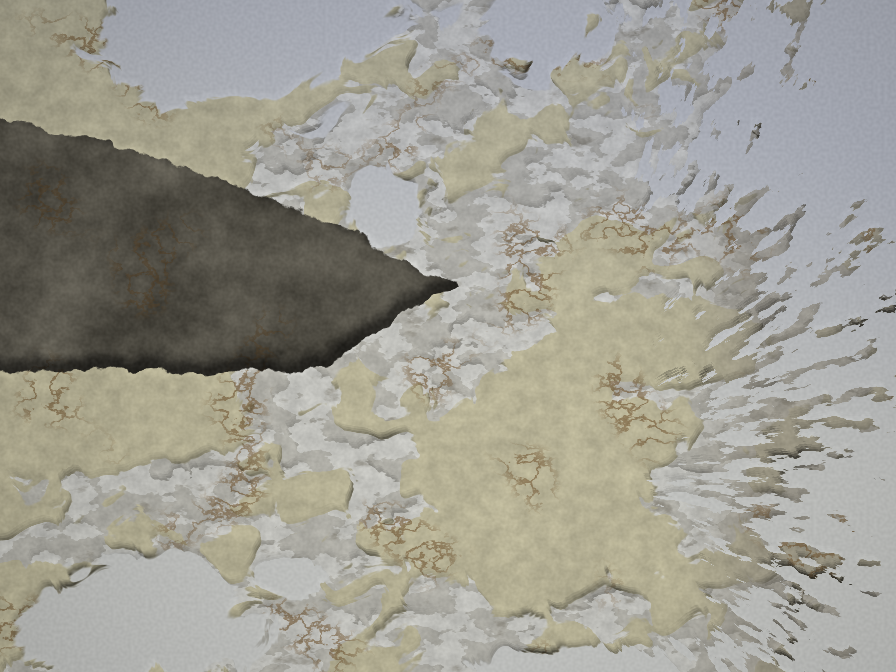
Give the GLSL for this texture, as a Shadertoy shader.

```glsl
// Weathered wall: smooth paint peels off flaky plaster and cream undercoat,
// with a dark torn hole at the left. Each layer is a soft-thresholded field of
// gradient noise plus broad shapes; low light from below casts the shadows.

#define FLAKE_SCALE vec2(6.5, 9.5)
#define CRUST_SCALE vec2(14.0, 23.0)
#define EDGE_SOFTNESS 0.025
#define SHADOW_STEP vec2(0.0016, -0.0034)
#define SHADOW_STRENGTH 0.62
#define GRAIN 0.035
#define PAINT_COLOR vec3(0.755, 0.76, 0.75)
#define CREAM_COLOR vec3(0.715, 0.695, 0.585)
#define PLASTER_COLOR vec3(0.685, 0.68, 0.65)
#define CRUST_COLOR vec3(0.755, 0.755, 0.735)
#define RUST_COLOR vec3(0.44, 0.33, 0.19)
#define COOL_TINT vec3(0.90, 0.915, 0.985)

// Broad ellipses: centre, radii
const vec4 PAINT_PATCHES[6] = vec4[6](
    vec4(0.38, 0.99, 0.23, 0.14), vec4(0.22, 0.08, 0.15, 0.10),
    vec4(0.87, 0.00, 0.13, 0.05), vec4(0.82, 0.95, 0.09, 0.07),
    vec4(0.57, 0.69, 0.06, 0.06), vec4(0.43, 0.14, 0.06, 0.03));
const vec4 BARE_PATCHES[6] = vec4[6](
    vec4(0.12, 0.88, 0.36, 0.22), vec4(0.80, 0.28, 0.20, 0.21),
    vec4(0.98, 0.49, 0.17, 0.07), vec4(0.90, 0.62, 0.07, 0.06),
    vec4(0.12, 0.38, 0.28, 0.09), vec4(0.06, 0.08, 0.14, 0.09));

// Gradient noise
vec2 gradient(vec2 cell) {
    vec3 q = fract(cell.xyx * vec3(0.1031, 0.1030, 0.0973));
    q += dot(q, q.yzx + 33.33);
    float a = 6.2832 * fract((q.x + q.y) * q.z);
    return vec2(cos(a), sin(a));
}

float noise(vec2 p) {
    vec2 i = floor(p), f = p - i;
    vec2 u = f * f * f * (f * (f * 6.0 - 15.0) + 10.0);
    vec2 e = vec2(1.0, 0.0);
    float low = mix(dot(gradient(i), f), dot(gradient(i + e), f - e), u.x);
    float high = mix(dot(gradient(i + e.yx), f - e.yx),
                     dot(gradient(i + e.xx), f - e.xx), u.x);
    return mix(low, high, u.y);
}

float fbm(vec2 p) {
    float sum = 0.0, amp = 0.7;
    for (int i = 0; i < 5; i++) {
        sum += amp * noise(p);
        p = mat2(1.96, 0.4, -0.4, 1.96) * p + 17.3;
        amp *= 0.53;
    }
    return sum;
}

float patches(vec2 p, vec4 list[6]) {
    float best = -1.0;
    for (int i = 0; i < 6; i++)
        best = max(best, 1.0 - length((p - list[i].xy) / list[i].zw));
    return best;
}

float cover(float field) { return smoothstep(-EDGE_SOFTNESS, EDGE_SOFTNESS, field); }

// Coverage of paint, plaster and crust
vec3 layers(vec2 p) {
    float flakes = fbm(p * FLAKE_SCALE + 0.5 * noise(p * 17.0));
    vec2 fan = p - vec2(0.75, 0.3);
    float streaks = fbm(vec2(length(fan) * 13.0, atan(fan.y, fan.x) * 21.0) + 40.0);
    float border = 1.13 - 0.13 * smoothstep(0.6, 0.78, p.y)
                 + 0.08 * smoothstep(0.8, 1.0, p.y)
                 + 0.07 * exp(-pow((p.y - 0.6) / 0.07, 2.0));
    float paint = max(2.2 * (p.x - border), 0.7 * patches(p, PAINT_PATCHES));
    paint += 0.6 * flakes + 1.1 * streaks * smoothstep(0.85, 1.05, p.x);
    float bare = clamp(1.6 * patches(p, BARE_PATCHES), -0.12, 0.6);
    float crust = fbm(p * CRUST_SCALE + 9.0);
    return vec3(cover(paint), cover(flakes - bare + 0.15 * crust), cover(crust - 0.02));
}

float height(vec3 layer) { return max(layer.x, layer.y * (0.5 + 0.3 * layer.z)); }

// Positive inside the torn hole
float holeField(vec2 p) {
    float top = 0.826 - 0.2 * p.x - 0.25 * p.x * p.x - p.y;
    float bottom = p.y - 0.447 - 0.55 * max(p.x - 0.45, 0.0);
    return min(top, bottom) + 0.022 * fbm(p * 9.0) + 0.012 * fbm(p * 34.0);
}

void mainImage(out vec4 fragColor, in vec2 fragCoord) {
    vec2 p = fragCoord / iResolution.y;
    vec3 layer = layers(p);
    float h = height(layer), rough = 1.0 - layer.x;

    // Stacked materials
    vec3 color = CREAM_COLOR * (1.0 + 0.07 * fbm(p * 11.0));
    color = mix(color, mix(PLASTER_COLOR, CRUST_COLOR, layer.z), layer.y);
    float debris = rough * smoothstep(1.0, 1.15, p.x);
    color = mix(color, vec3(0.56, 0.54, 0.49), 0.65 * debris);
    color *= 1.0 + 0.13 * rough * fbm(p * vec2(38.0, 46.0));
    color = mix(color, PAINT_COLOR, layer.x);

    // Grime and rust in the rough areas
    float grime = smoothstep(0.22, 0.5, fbm(p * vec2(17.0, 31.0) + 70.0));
    color = mix(color, vec3(0.45, 0.43, 0.38), 0.45 * rough * layer.y * grime);
    float rustZone = smoothstep(0.12, 0.4, noise(p * 7.0 + 31.0));
    float rust = 1.0 - smoothstep(0.02, 0.1, abs(fbm(p * vec2(24.0, 32.0) + 5.0)));
    color = mix(color, RUST_COLOR, 0.6 * rough * rust * rustZone);

    // Cast shadows and lit edges
    float shadow = 0.0, lit = 0.0;
    for (int i = 1; i <= 3; i++) {
        float rise = height(layers(p + float(i) * SHADOW_STEP)) - h;
        shadow += max(rise, 0.0) / 3.0;
        lit += max(-rise, 0.0) / 3.0;
    }
    float depth = 0.25 + 0.75 * smoothstep(-0.1, 0.35, noise(p * vec2(8.0, 12.0) + 3.0));
    color *= 1.0 - SHADOW_STRENGTH * depth * shadow + 0.05 * lit;

    // Dark mortar with a shaded lower rim
    float hole = holeField(p);
    float stain = 0.5 + 0.9 * fbm(p * vec2(6.0, 9.0) + 50.0) + 0.35 * fbm(p * 45.0);
    vec3 mortar = mix(vec3(0.24, 0.23, 0.20), vec3(0.43, 0.415, 0.37), clamp(stain, 0.0, 1.0));
    mortar = mix(mortar, RUST_COLOR * 0.75, 0.5 * rust * rustZone);
    float rim = 1.0 - smoothstep(-0.01, 0.022, holeField(p + 4.0 * SHADOW_STEP));
    mortar *= 1.0 - 0.55 * rim;
    float inside = smoothstep(-0.0015, 0.0015, hole);
    color *= 1.0 + 0.06 * smoothstep(-0.012, 0.0, hole);

    // Cool light above, vignette and grain
    float cool = smoothstep(0.4, 1.0, p.y + 0.25 * (p.x - 0.67));
    color *= mix(vec3(1.0), COOL_TINT, cool * mix(0.55, 1.0, layer.x));
    color = mix(color, mortar, inside);
    vec2 away = p - vec2(0.72, 0.45);
    color *= 1.01 - 0.2 * dot(away, away);
    color += GRAIN * noise(p * 190.0);
    fragColor = vec4(clamp(color, 0.0, 1.0), 1.0);
}
```
